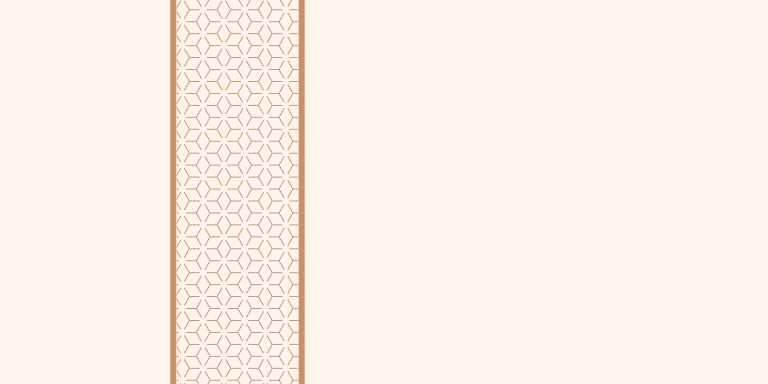
Write a WebGL 2 fragment shader that draws this background.

```glsl
#version 300 es
precision highp float;
// Cream field with a vertical band of six-rayed star lattice between two bronze bars.

uniform vec2 u_resolution;
out vec4 outColor;

// Lengths are in units of the canvas height.
const vec3 CREAM = vec3(1.0, 0.96, 0.933);
const vec3 BRONZE = vec3(0.78, 0.57, 0.39);
const float BAND_LEFT = 0.4435;     // outer edges of the band
const float BAND_RIGHT = 0.7935;
const float BAR_WIDTH = 0.0156;
const float STAR_SPACING = 0.06224; // distance between neighbouring stars
const vec2 STAR_ORIGIN = vec2(0.7448, 0.6633);
const float RAY_START = 0.29;       // fraction of the ray left open at the star
const float LINE_WIDTH = 0.0024;

const float SQRT3 = 1.7320508;
const float SECTOR = 1.0471976;     // sixth of a turn

// Offset from the nearest point of a triangular lattice.
vec2 nearestStar(vec2 p) {
    vec2 cell = STAR_SPACING * vec2(SQRT3, 1.0);
    vec2 a = p - cell * round(p / cell);
    vec2 shifted = p - 0.5 * cell;
    vec2 b = shifted - cell * round(shifted / cell);
    return dot(a, a) < dot(b, b) ? a : b;
}

// Distance to the nearest of six rays running to the corners of the star's cell.
float rayDistance(vec2 p) {
    float reach = STAR_SPACING / SQRT3;
    float angle = atan(p.y, p.x + 1e-7);
    angle -= SECTOR * round(angle / SECTOR);
    vec2 q = length(p) * vec2(cos(angle), sin(angle));
    q.x -= clamp(q.x, RAY_START * reach, reach);
    return length(q);
}

// Antialiased coverage of a stroke, also for strokes thinner than a pixel.
float stroke(float dist, float width, float pixel) {
    float cover = clamp((0.5 * width - dist) / pixel + 0.5, 0.0, 1.0);
    return min(cover, width / pixel);
}

void main() {
    float pixel = 1.0 / u_resolution.y;
    vec2 p = gl_FragCoord.xy * pixel;

    // Distance from the band axis
    float axis = 0.5 * (BAND_LEFT + BAND_RIGHT);
    float halfBand = 0.5 * (BAND_RIGHT - BAND_LEFT);
    float offset = abs(p.x - axis);

    // Star lattice, clipped to the inside of the bars
    float inside = clamp((halfBand - BAR_WIDTH - offset) / pixel + 0.5, 0.0, 1.0);
    float rays = rayDistance(nearestStar(p - STAR_ORIGIN));
    float lattice = inside * stroke(rays, LINE_WIDTH, pixel);

    // Side bars
    float bars = stroke(abs(offset - halfBand + 0.5 * BAR_WIDTH), BAR_WIDTH, pixel);

    outColor = vec4(mix(CREAM, BRONZE, max(lattice, bars)), 1.0);
}
```
